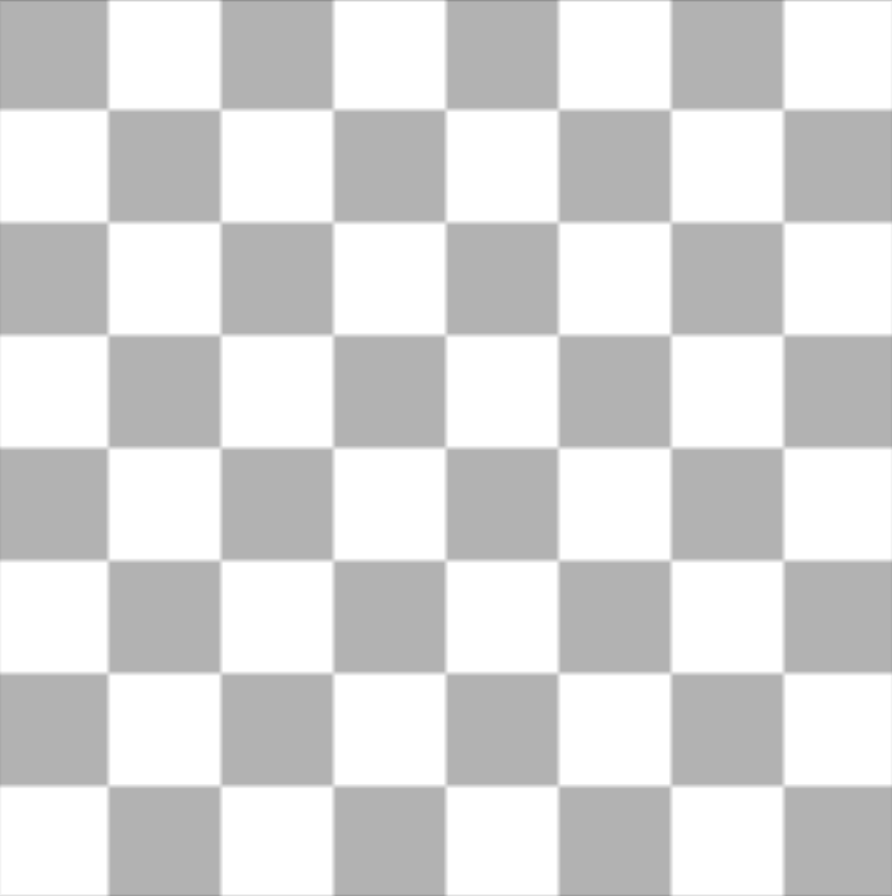
Give the GLSL for this pattern, as a WebGL 1 fragment shader.

```glsl
precision highp float;

uniform vec2 u_resolution;

// Signed distance to the nearest cell edge, positive in even cells
vec2 cellDistance(vec2 p) {
  return abs(mod(p - 0.5, 2.0) - 1.0) - 0.5;
}

// Thin fading line along one canvas border
float rim(float distanceToBorder) {
  return 1.0 - smoothstep(0.0, 0.003, distanceToBorder);
}

void main() {
  vec2 uv = gl_FragCoord.xy / u_resolution;

  // Checks are centred on the canvas, slightly larger than an eighth of it
  vec2 cellCount = vec2(7.925, 7.95);
  vec2 cell = (uv - 0.5) * cellCount;

  // Soft edges, never narrower than a pixel
  vec2 softness = max(vec2(0.0233), 0.5 * cellCount / u_resolution);
  vec2 side = clamp(cellDistance(cell) / softness, -1.0, 1.0);
  float check = 0.5 + 0.5 * side.x * side.y;
  vec3 color = mix(vec3(0.70), vec3(1.0), check);

  // Faint darkening at the outer borders, strongest at the top
  float shade = max(0.20 * rim(1.0 - uv.y), 0.12 * rim(uv.y));
  shade = max(shade, 0.05 * max(rim(uv.x), rim(1.0 - uv.x)));

  gl_FragColor = vec4(color * (1.0 - shade), 1.0);
}
```
